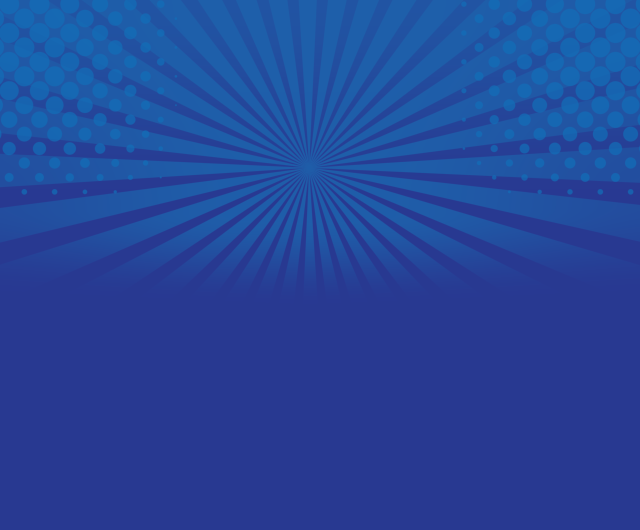
This background is drawn by a Shadertoy shader. Its source:

```glsl
// Blue sunburst that fades into a flat lower half, with halftone dots in the top corners.
// Rays are an angular repeat around the hub; dots sit on a mirrored, staggered lattice
// and shrink towards the middle and the bottom. Lengths are in canvas heights.

const vec3 NAVY = vec3(0.157, 0.222, 0.570);
const vec3 AZURE = vec3(0.116, 0.378, 0.670);
const vec3 DOT_BLUE = vec3(0.070, 0.430, 0.720);

// Coverage of the dark wedges: one every ten degrees
float darkRays(vec2 fromHub, float pixel) {
    float radius = length(fromHub);
    float angle = degrees(atan(fromHub.y, fromHub.x));
    float offAxis = abs(mod(angle - 0.5, 10.0) - 5.0);
    float edge = radians(offAxis - 1.9) * radius;
    return (1.0 - smoothstep(-pixel, pixel, edge)) * smoothstep(0.0, 0.035, radius);
}

// Coverage of the halftone dots
float halftone(vec2 p, float pixel) {
    vec2 spacing = vec2(0.0572, 0.0545);
    vec2 q = vec2(abs(p.x - 0.616), p.y - 0.638);

    // Nearest point of the staggered lattice
    vec2 cell = q / spacing;
    vec2 diagonal = floor(vec2(cell.x + cell.y, cell.x - cell.y) + 0.5);
    vec2 dotCentre = 0.5 * spacing * vec2(diagonal.x + diagonal.y, diagonal.x - diagonal.y);

    // Dot area grows outwards and upwards
    float innerLimit = p.x < 0.616 ? 0.276 : 0.235;
    vec2 growth = clamp(dotCentre - vec2(innerLimit, -0.0236), 0.0, 0.235);
    float area = growth.x * growth.y / 150.0 - 1e-5;
    float radius = sqrt(max(area, 0.0));
    float coverage = 1.0 - smoothstep(-pixel, pixel, length(q - dotCentre) - radius);
    return coverage * step(1e-6, area);
}

void mainImage(out vec4 fragColor, in vec2 fragCoord) {
    vec2 p = fragCoord / iResolution.y;
    p.x += 0.5 * (1.2038 - iResolution.x / iResolution.y);
    float pixel = 0.75 / iResolution.y;
    vec2 fromHub = p - vec2(0.5815, 0.6834);

    // Soft glow from the top edge
    vec3 color = mix(NAVY, AZURE, 0.68 * smoothstep(0.60, 1.0, p.y));

    // Bright rays, weaker at the sides and fading out below
    float sideFade = mix(0.92, 0.50, smoothstep(0.12, 0.66, abs(fromHub.x)));
    float lowerFade = smoothstep(0.43, 0.60, p.y + 0.04 * (0.3 - abs(fromHub.x)));
    float light = (1.0 - darkRays(fromHub, pixel)) * sideFade * lowerFade;
    color = mix(color, AZURE, light);

    // Corner dots
    color = mix(color, DOT_BLUE, 0.72 * halftone(p, pixel));

    fragColor = vec4(color, 1.0);
}
```
